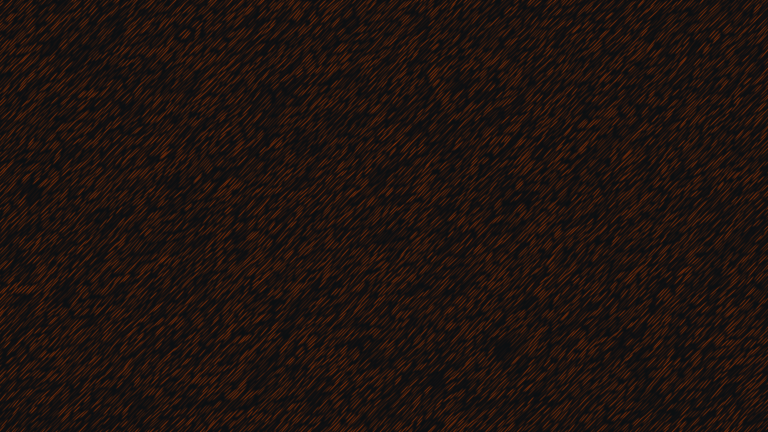
Reproduce this pattern procedurally as a Shadertoy shader.

```glsl
// Hair-thin, dense, slanted ember-orange streaks on a near-black ground.

// Lengths are in units of the canvas height.
const vec3 GROUND = vec3(0.045, 0.057, 0.068);
const vec3 EMBER = vec3(0.76, 0.245, 0.0);
const float ANGLE = 0.80;            // streak direction, radians
const vec2 CELL = vec2(0.034, 0.0054); // streak cell: along, across
const float THICKNESS = 0.0011;      // gaussian radius of a streak
const float PIXEL_BLUR = 0.50;       // softening, as a share of a pixel
const vec2 HALF_LENGTH = vec2(0.42, 0.75); // range, as a share of the cell
const vec2 GLOW = vec2(0.05, 0.73);  // range of streak brightness
const vec2 JITTER = vec2(0.3, 0.55); // random offset, as a share of the cell
const float TILT = 0.05;             // random change of slope
const float WAVINESS = 0.004;        // slow bending of the lanes

float hash(vec2 p) {
    vec3 q = fract(p.xyx * vec3(0.1031, 0.1030, 0.0973));
    q += dot(q, q.yzx + 33.33);
    return fract((q.x + q.y) * q.z);
}

float valueNoise(vec2 p) {
    vec2 i = floor(p), f = fract(p);
    f = f * f * (3.0 - 2.0 * f);
    vec2 e = vec2(0.0, 1.0);
    return mix(mix(hash(i), hash(i + e.yx), f.x),
               mix(hash(i + e.xy), hash(i + e.yy), f.x), f.y);
}

// Brightness of one streak; d is the offset from its cell centre.
float streak(vec2 d, vec2 id, float pixel) {
    float halfLength = CELL.x * mix(HALF_LENGTH.x, HALF_LENGTH.y, hash(id + 11.3));
    d -= CELL * JITTER * (vec2(hash(id + 23.7), hash(id + 37.1)) - 0.5);
    d.y -= d.x * TILT * (2.0 * hash(id + 51.9) - 1.0);

    // Widen and dim thin streaks to suit the pixel size
    float radius = length(vec2(THICKNESS, PIXEL_BLUR * pixel));
    float across = exp(-d.y * d.y / (radius * radius)) * THICKNESS / radius;
    float along = 1.0 - smoothstep(0.3, 1.0, abs(d.x) / halfLength);
    return across * along * mix(GLOW.x, GLOW.y, hash(id + 67.3));
}

// Summed light of the streaks in the neighbouring cells.
float streakField(vec2 p, float pixel) {
    float light = 0.0;
    float lane = floor(p.y / CELL.y);
    for (int j = -1; j <= 1; j++) {
        float row = lane + float(j);
        float shift = hash(vec2(row, 7.0)) * CELL.x; // staggers the lanes
        float column = floor((p.x + shift) / CELL.x);
        for (int i = -1; i <= 1; i++) {
            vec2 id = vec2(column + float(i), row);
            vec2 centre = (id + 0.5) * CELL - vec2(shift, 0.0);
            light += streak(p - centre, id, pixel);
        }
    }
    return min(light, 1.0);
}

void mainImage(out vec4 fragColor, in vec2 fragCoord) {
    float pixel = 1.0 / iResolution.y;
    vec2 uv = fragCoord * pixel;

    // Turn to the streak direction and bend the lanes a little
    float c = cos(ANGLE), s = sin(ANGLE);
    vec2 p = vec2(c * uv.x + s * uv.y, c * uv.y - s * uv.x);
    p.y += WAVINESS * (valueNoise(uv * 14.0 + 40.0) - 0.5);

    fragColor = vec4(mix(GROUND, EMBER, streakField(p, pixel)), 1.0);
}
```
